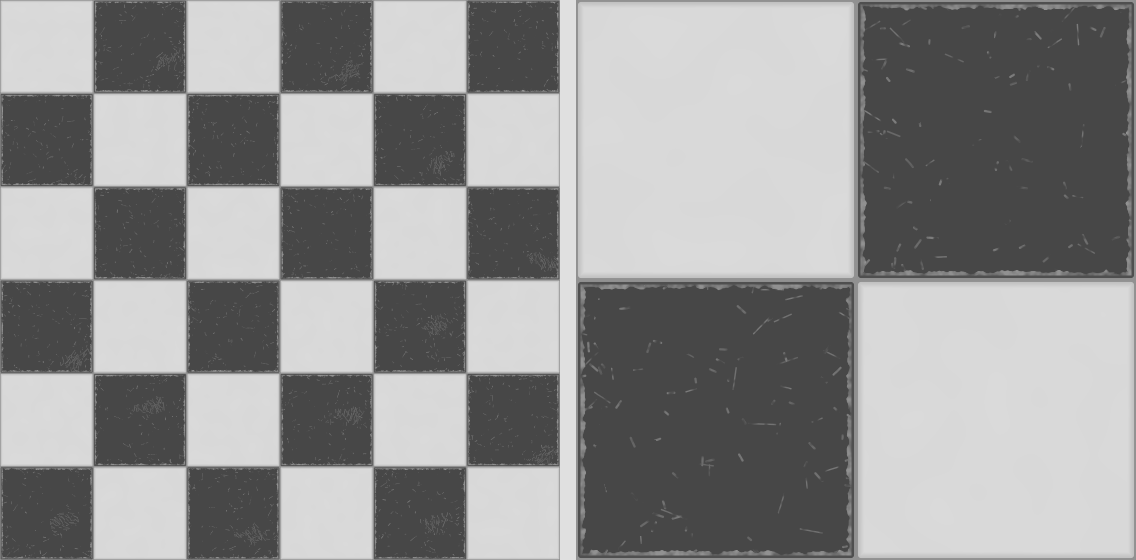
Left: the whole. Right: its middle third, enlarged.
Give the GLSL for this texture, as a Shadertoy shader.

```glsl
// Checkerboard of pale clean tiles and dark scratched tiles with thin grout.

const float TILES = 6.0;             // tiles across and down
const float GROUT = 0.007;           // half width of the joint, in tiles
const float BEVEL = 0.009;           // dark line inside the joint
const float RIM = 0.013;             // worn rim of a dark tile
const float CORNER = 0.018;          // corner radius
const float SCUFF_CHANCE = 0.65;     // share of dark tiles with a scuff
const vec3 PALE = vec3(0.85);
const vec3 PALE_EDGE = vec3(0.76);
const vec3 DARK = vec3(0.28);
const vec3 BEVEL_COLOR = vec3(0.31);
const vec3 WORN = vec3(0.57);
const vec3 GROUT_COLOR = vec3(0.57);

vec3 hash3(vec3 p) {
    p = fract(p * vec3(0.1031, 0.1030, 0.0973));
    p += dot(p, p.yxz + 33.33);
    return fract((p.xxy + p.yxx) * p.zyx);
}

// Gradient noise, about -0.7 to 0.7; the seed is unique to each tile.
float gradientAt(vec2 cell, vec2 offset, float seed) {
    float a = 6.2832 * hash3(vec3(cell + 40.0, seed)).x;
    return dot(vec2(cos(a), sin(a)), offset);
}

float noise(vec2 p, float seed) {
    vec2 i = floor(p), f = p - i;
    vec2 u = f * f * f * (f * (f * 6.0 - 15.0) + 10.0);
    vec2 e = vec2(0.0, 1.0);
    float low = mix(gradientAt(i, f, seed), gradientAt(i + e.yx, f - e.yx, seed), u.x);
    float high = mix(gradientAt(i + e, f - e, seed), gradientAt(i + 1.0, f - 1.0, seed), u.x);
    return mix(low, high, u.y);
}

// Smooth step from 0 to 1 over one pixel.
float edge(float d, float pixel) {
    return clamp(d / pixel + 0.5, 0.0, 1.0);
}

// Scattered line segments: one per grid cell, kept with the given chance.
float strokes(vec2 p, float grid, float halfLength, float halfWidth,
              float angle, float spread, float chance, float seed, float pixel) {
    vec2 q = p * grid, cell = floor(q);
    float cover = 0.0;
    for (int y = -1; y <= 1; y++)
    for (int x = -1; x <= 1; x++) {
        vec2 c = cell + vec2(x, y);
        vec3 place = hash3(vec3(c + 7.0, seed));
        vec3 shape = hash3(vec3(c + 91.0, seed + 3.7));
        float a = angle + spread * (2.0 * place.z - 1.0);
        vec2 along = vec2(cos(a), sin(a));
        vec2 r = q - c - place.xy;
        float reach = halfLength * mix(0.25, 1.0, shape.y);
        float t = clamp(dot(r, along), -reach, reach);
        float d = length(r - along * t) / grid;
        float line = edge(d + halfWidth, pixel) - edge(d - halfWidth, pixel);
        cover = max(cover, line * step(shape.x, chance) * mix(0.5, 1.0, shape.z));
    }
    return cover;
}

// Dense hatching in one ragged patch, mostly on the right of the tile.
float scuff(vec2 p, float seed, float pixel) {
    vec3 h = hash3(vec3(seed, 17.0, 5.0));
    vec3 k = hash3(vec3(seed, 71.0, 9.0));
    vec2 center = vec2(mix(0.62, 0.88, h.x), mix(0.12, 0.76, h.y * h.y));
    float tilt = mix(-0.7, 0.9, k.x);
    vec2 r = mat2(cos(tilt), -sin(tilt), sin(tilt), cos(tilt)) * (p - center);
    float patchArea = 1.0 - length(r / vec2(0.24, 0.12)) + 0.8 * noise(p * 9.0, seed);
    float chance = step(h.z, SCUFF_CHANCE) * smoothstep(0.0, 0.9, patchArea);
    float angle = mix(0.5, 2.4, k.y);
    float coarse = strokes(p, 18.0, 0.9, 0.0035, angle, 0.45, chance, seed + 11.0, pixel);
    float fine = strokes(p, 30.0, 0.9, 0.003, angle + 0.5, 0.6, chance, seed + 23.0, pixel);
    return max(coarse, fine);
}

vec3 darkTile(vec2 p, float inside, float seed, float pixel) {
    // Scratches gather in clouds and towards the edges.
    float cloud = 0.5 + noise(p * 4.0, seed);
    float density = clamp(cloud + 0.5 * smoothstep(0.16, 0.0, inside), 0.1, 1.2);
    float wear = strokes(p, 9.0, 0.45, 0.0025, 0.5, 1.3, 0.45 * density, seed + 31.0, pixel);
    wear = max(wear, strokes(p, 22.0, 0.4, 0.004, 0.7, 1.6, 0.25 * density, seed + 47.0, pixel));
    wear *= smoothstep(-0.35, 0.2, noise(p * 38.0, seed + 53.0));
    wear = max(wear, 0.8 * scuff(p, seed, pixel));

    // Chipped rim with a ragged inner border.
    float chips = noise(p * 24.0, seed + 61.0) + 0.5 * noise(p * 60.0, seed + 67.0);
    float rimEnd = GROUT + BEVEL + RIM * (1.0 + 1.1 * chips);
    float rim = edge(rimEnd - inside, pixel) * clamp(0.65 + 0.7 * chips, 0.15, 1.0);
    vec3 color = mix(DARK, WORN, max(0.75 * wear, rim));
    return mix(BEVEL_COLOR, color, edge(inside - GROUT - BEVEL, pixel));
}

vec3 paleTile(vec2 p, float inside, float seed) {
    vec3 color = PALE + 0.008 * noise(p * 5.0, seed);
    return mix(PALE_EDGE, color, smoothstep(GROUT, GROUT + 0.025, inside));
}

void mainImage(out vec4 fragColor, in vec2 fragCoord) {
    vec2 grid = fragCoord / iResolution.xy * TILES;
    float pixel = TILES / min(iResolution.x, iResolution.y);
    vec2 id = mod(floor(grid), TILES), p = fract(grid);
    float seed = 3.0 + 1.37 * (id.x + TILES * id.y);

    // Distance inwards from the rounded tile outline.
    vec2 q = abs(p - 0.5) - 0.5 + CORNER;
    float inside = CORNER - length(max(q, 0.0)) - min(max(q.x, q.y), 0.0);

    bool isDark = mod(id.x + id.y, 2.0) < 0.5;
    vec3 tile = isDark ? darkTile(p, inside, seed, pixel) : paleTile(p, inside, seed);
    fragColor = vec4(mix(GROUT_COLOR, tile, edge(inside - GROUT, pixel)), 1.0);
}
```
